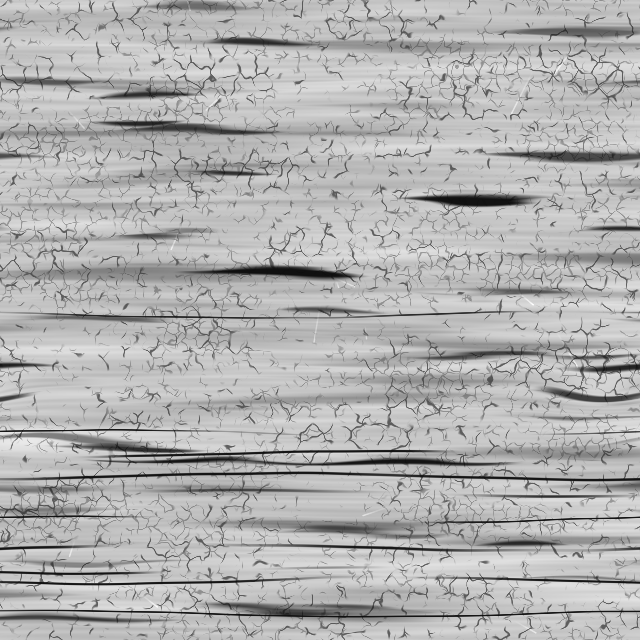
Write a three.js fragment shader that draws this texture.

```glsl
// Weathered grey wood: streaked horizontal grain, dark splits, hairline cracks and fine crackle.
varying vec2 vUv;

const float SPLIT_COUNT = 30.0;
const float HAIRLINE_COUNT = 9.0;
const float SCRATCH_COUNT = 16.0;
const float GREY_WOOD = 0.785;
const float PALE_KNOT = 0.93;
const float CRACKLE_TONE = 0.22;
const float SPLIT_TONE = 0.045;

vec2 hash2(vec2 p) {
  vec3 q = fract(p.xyx * vec3(0.1031, 0.1030, 0.0973));
  q += dot(q, q.yzx + 33.33);
  return fract((q.xx + q.yz) * q.zy);
}

float cornerSlope(vec2 cell, vec2 offset, vec2 f) {
  return dot(hash2(cell + offset) * 2.0 - 1.0, f - offset);
}

float gradientNoise(vec2 p) {
  vec2 cell = floor(p);
  vec2 f = fract(p);
  vec2 u = f * f * f * (f * (f * 6.0 - 15.0) + 10.0);
  float low = mix(cornerSlope(cell, vec2(0.0), f), cornerSlope(cell, vec2(1.0, 0.0), f), u.x);
  float high = mix(cornerSlope(cell, vec2(0.0, 1.0), f), cornerSlope(cell, vec2(1.0), f), u.x);
  return 1.4 * mix(low, high, u.y);
}

// Distance to the nearest border between scattered cells
float cellBorder(vec2 p) {
  vec2 cell = floor(p);
  vec2 f = fract(p);
  vec2 nearest = vec2(8.0);
  for (int j = -1; j <= 1; j++) for (int i = -1; i <= 1; i++) {
    vec2 g = vec2(float(i), float(j));
    vec2 r = g + hash2(cell + g) - f;
    if (dot(r, r) < dot(nearest, nearest)) nearest = r;
  }
  float border = 8.0;
  for (int j = -2; j <= 2; j++) for (int i = -2; i <= 2; i++) {
    vec2 g = vec2(float(i), float(j));
    vec2 r = g + hash2(cell + g) - f;
    vec2 gap = r - nearest;
    if (dot(gap, gap) > 0.0001) border = min(border, dot(0.5 * (r + nearest), normalize(gap)));
  }
  return border;
}

// Broken crack network, gathered in loose horizontal bands
float crackle(vec2 p, float scale, float width, float cover) {
  vec2 jitter = vec2(gradientNoise(p * 75.0), gradientNoise(p * 75.0 + 31.0));
  float d = cellBorder((p + 0.007 * jitter) * scale) / scale;
  float line = 1.0 - smoothstep(0.3 * width, 1.5 * width, d);
  float band = gradientNoise(p * vec2(5.0, 13.0) + scale);
  float gaps = gradientNoise(p * 48.0 + scale);
  return line * smoothstep(-0.08, 0.3, gaps + 0.7 * band + cover);
}

float wrapped(float x) {
  return fract(x + 0.5) - 0.5;
}

// Tapered dark split whose ends feather out along the grain
float split(vec2 p, vec2 center, vec2 size, float slope, float feather) {
  float dx = wrapped(p.x - center.x);
  float dy = p.y - center.y - slope * dx - 0.003 * sin(dx * 24.0 + center.y * 90.0);
  float along = dx / size.x;
  return smoothstep(0.0, 0.95, 1.0 - along * along - abs(dy) / size.y + 0.95 * feather);
}

// Long thin crack, fading in and out along its length
float hairline(vec2 p, float height, float width, float seed) {
  float wave = 0.005 * sin(6.2832 * (p.x + seed)) + 0.002 * gradientNoise(vec2(p.x * 7.0, seed * 50.0));
  float d = abs(p.y - height - wave);
  float presence = smoothstep(-0.25, 0.15, gradientNoise(vec2(p.x * 2.5, seed * 70.0)));
  return presence * (1.0 - smoothstep(0.4 * width, 1.7 * width, d));
}

float scratch(vec2 p, vec2 start, vec2 reach) {
  vec2 d = p - start;
  float t = clamp(dot(d, reach) / dot(reach, reach), 0.0, 1.0);
  return (1.0 - smoothstep(0.0003, 0.002, length(d - reach * t))) * (1.0 - t);
}

float knot(vec2 p, vec2 center, vec2 size) {
  vec2 d = vec2(wrapped(p.x - center.x), p.y - center.y) / size;
  return exp(-dot(d, d));
}

// Bare wood: stretched noise from broad bands to thin fibres
float grain(vec2 p) {
  float broad = gradientNoise(p * vec2(1.5, 13.0));
  float streak = gradientNoise(p * vec2(2.5, 52.0) + 7.0);
  float fibre = gradientNoise(p * vec2(4.0, 155.0) + 19.0);
  float shade = smoothstep(0.08, 0.7, gradientNoise(p * vec2(2.2, 36.0) + 41.0) + 0.4 * fibre);
  return GREY_WOOD + 0.08 * broad + 0.09 * streak + 0.075 * fibre - 0.26 * shade;
}

void main() {
  // Pale knots push the grain aside
  float leftKnot = knot(vUv, vec2(0.04, 0.315), vec2(0.09, 0.022));
  float rightKnot = knot(vUv, vec2(0.94, 0.385), vec2(0.08, 0.03));
  vec2 p = vUv + vec2(0.0, 0.02 * rightKnot - 0.012 * leftKnot);
  p.y += 0.005 * gradientNoise(vUv * vec2(2.5, 5.0));
  float tone = mix(grain(p), PALE_KNOT, clamp(0.9 * leftKnot + 0.5 * rightKnot, 0.0, 1.0));

  // Fine and coarse crackle
  float cracks = max(0.75 * crackle(vUv, 33.0, 0.0013, -0.05), 0.4 * crackle(vUv, 58.0, 0.001, -0.02));
  tone = mix(tone, CRACKLE_TONE, cracks);

  // Dark splits, strongest just above the middle
  float feather = gradientNoise(p * vec2(5.0, 105.0) + 3.0);
  float ink = 0.95 * split(p, vec2(0.55, 0.28), vec2(0.38, 0.007), -0.005, feather);
  for (float i = 0.0; i < SPLIT_COUNT; i++) {
    vec2 place = hash2(vec2(i, 5.0));
    vec2 shape = hash2(vec2(i, 17.0));
    vec2 mood = hash2(vec2(i, 29.0));
    vec2 center = vec2(place.x, (i + place.y) / SPLIT_COUNT);
    vec2 size = vec2(mix(0.07, 0.19, shape.x), mix(0.005, 0.013, shape.y));
    float depth = mix(0.35, 0.85, mood.x) + 0.25 * exp(-40.0 * pow(abs(center.y - 0.62), 2.0));
    ink = max(ink, min(depth, 1.0) * split(p, center, size, 0.08 * (mood.y - 0.5), feather));
  }

  // Hairlines, mostly in the lower third
  ink = max(ink, 0.85 * hairline(vUv, 0.508, 0.0012, 0.37));
  for (float i = 0.0; i < HAIRLINE_COUNT; i++) {
    vec2 h = hash2(vec2(i, 43.0));
    float height = 0.04 + 0.3 * (i + h.x) / HAIRLINE_COUNT;
    ink = max(ink, 0.95 * hairline(vUv, height, mix(0.001, 0.002, h.y), h.y + i));
  }
  tone = mix(tone, SPLIT_TONE, ink);

  // Faint pale scratches across the grain
  for (float i = 0.0; i < SCRATCH_COUNT; i++) {
    vec2 reach = (hash2(vec2(i, 61.0)) - vec2(0.5, 0.0)) * vec2(0.08, 0.06) + vec2(0.0, 0.01);
    tone += 0.15 * scratch(vUv, hash2(vec2(i, 53.0)), reach);
  }
  gl_FragColor = vec4(vec3(clamp(tone, 0.0, 1.0)), 1.0);
}
```
